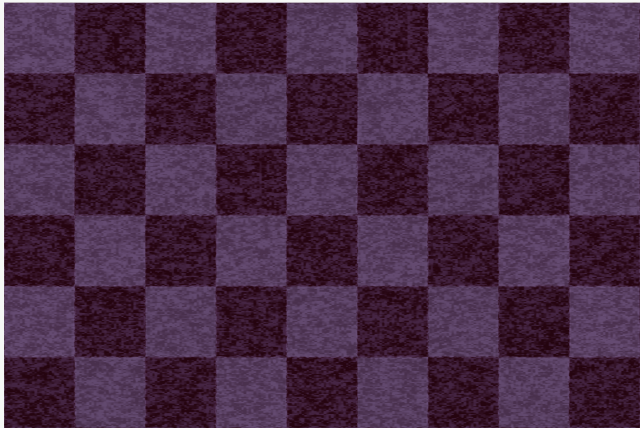
Reproduce this pattern procedurally as a WebGL 1 fragment shader.

```glsl
precision highp float;

uniform vec2 u_resolution;

const vec2 TILE_COUNT = vec2(9.0, 6.0);
const vec2 MARGIN = vec2(0.0095, 0.0062); // left and top, in canvas heights

const vec3 PAPER = vec3(0.96, 0.97, 0.96);
const vec3 LIGHT_PILE = vec3(0.39, 0.29, 0.44);
const vec3 LIGHT_PIT = vec3(0.29, 0.19, 0.305);
const vec3 DARK_PILE = vec3(0.27, 0.145, 0.265);
const vec3 DARK_PIT = vec3(0.145, 0.015, 0.06);

float hash(vec2 p) {
  vec3 q = fract(p.xyx * 0.1031);
  q += dot(q, q.yzx + 33.33);
  return fract((q.x + q.y) * q.z);
}

float valueNoise(vec2 p) {
  vec2 i = floor(p);
  vec2 f = fract(p);
  f = f * f * (3.0 - 2.0 * f);
  float low = mix(hash(i), hash(i + vec2(1.0, 0.0)), f.x);
  float high = mix(hash(i + vec2(0.0, 1.0)), hash(i + vec2(1.0)), f.x);
  return mix(low, high, f.y);
}

// Layered noise, stretched sideways like brushed fibres
float fibres(vec2 p, vec2 seed) {
  float sum = 0.0;
  float weight = 0.2;
  vec2 frequency = vec2(5.0, 11.0);
  for (int octave = 0; octave < 3; octave++) {
    sum += weight * valueNoise(p * frequency + seed);
    frequency *= vec2(2.4, 2.2);
    seed += 37.0;
    weight += 0.1333;
  }
  return sum;
}

// Signed distance to the nearest integer, alternating sign per cell
vec2 alternatingDistance(vec2 p) {
  return abs(mod(p - 0.5, 2.0) - 1.0) - 0.5;
}

// 0 on dark tiles, 1 on light tiles
float checker(vec2 cell, float softness) {
  vec2 side = clamp(alternatingDistance(cell) / softness, -1.0, 1.0);
  return 0.5 - 0.5 * side.x * side.y;
}

vec3 carpet(vec2 cell, float pixel) {
  vec2 tile = floor(cell);
  vec2 seed = 200.0 * vec2(hash(tile + 3.0), hash(tile + 71.0));
  float pile = fibres(cell - tile, seed);
  float height = smoothstep(0.22, 0.78, pile);

  // Fuzzy tile edges
  vec2 fray = vec2(valueNoise(cell * 24.0), valueNoise(cell * 24.0 + 90.0)) - 0.5;
  float light = checker(cell + 0.018 * fray, max(pixel, 0.012));

  vec3 dark = mix(DARK_PIT, DARK_PILE, height);
  vec3 pale = mix(LIGHT_PIT, LIGHT_PILE, height);

  // Faint raised rim and a small shade difference per tile
  vec2 edge = abs(alternatingDistance(cell));
  float rim = 1.0 - smoothstep(0.01, 0.035, min(edge.x, edge.y));
  float shade = 0.98 + 0.04 * hash(tile + 17.0);
  return mix(dark, pale, light) * (shade + 0.05 * rim);
}

void main() {
  float pixel = 1.0 / u_resolution.y;
  vec2 p = gl_FragCoord.xy * pixel;
  vec2 boardSize = vec2(u_resolution.x * pixel, 1.0) - MARGIN;
  vec2 boardPoint = vec2(p.x - MARGIN.x, p.y);
  vec2 cell = boardPoint / boardSize * TILE_COUNT;

  // Bare strip along the left and top
  float inset = min(boardPoint.x, boardSize.y - boardPoint.y);
  float cover = clamp(inset / pixel + 0.5, 0.0, 1.0);
  vec3 colour = carpet(cell, pixel * TILE_COUNT.y);
  gl_FragColor = vec4(mix(PAPER, colour, cover), 1.0);
}
```
